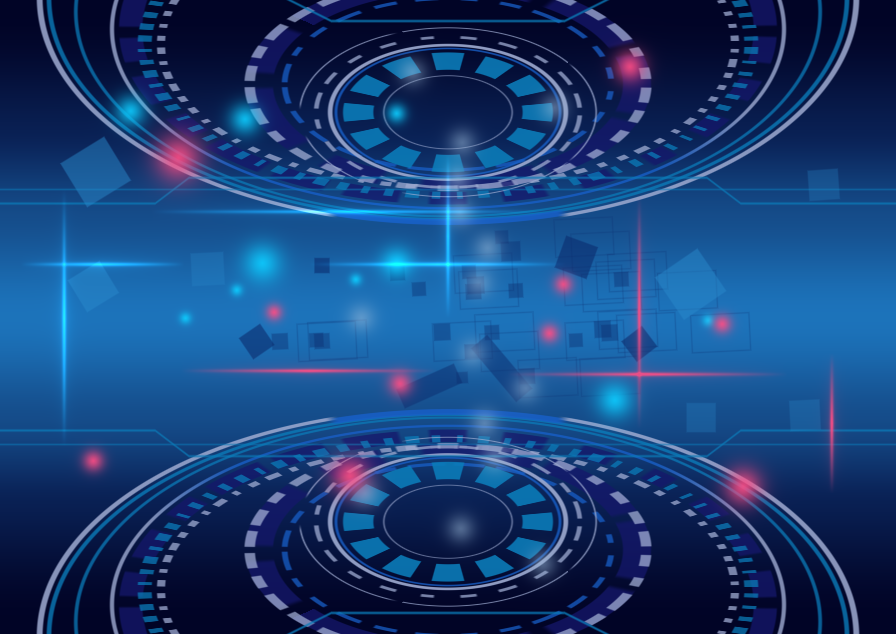
A Shadertoy shader for this background:

```glsl
// Mirrored elliptical dial rings over a glowing blue band with tiles, light streaks and sparks.

float px; // one pixel in canvas units (canvas is 7.68 wide)
vec3 col; // colour built up layer by layer

void ink(vec3 tint, float amount) { col = mix(col, tint, amount); }

float hash(float n) { return fract(sin(n * 127.1) * 4375.85); }

float band(float d, float halfWidth) {
    return smoothstep(1.2 * px, -1.2 * px, abs(d) - halfWidth);
}

// Radius scaled to the horizontal semi-axis, and angle in turns (0.25 faces the middle)
vec2 ellipse(vec2 q, float cy, float rx, float ry) {
    vec2 e = (q - vec2(0, cy)) / vec2(rx, ry);
    return vec2(length(e) * rx, atan(e.y, e.x) / 6.2832 + 0.5);
}

// Ring of random dashes
void dashed(vec3 tint, vec2 e, float r, float halfWidth, float count, float fill) {
    float len = fill * (0.5 + hash(floor(e.y * count) + count));
    float dash = smoothstep(-0.04, 0.04, len * 0.5 - abs(fract(e.y * count) - 0.5));
    ink(tint, 0.75 * dash * band(e.x - r, halfWidth));
}

float box(vec2 d, vec2 halfSize, float angle) {
    float c = cos(angle), s = sin(angle);
    d = abs(mat2(c, -s, s, c) * d) - halfSize;
    return max(d.x, d.y);
}

void tile(vec3 tint, float alpha, vec2 d, vec2 halfSize, float angle) {
    ink(tint, alpha * smoothstep(px, -px, box(d, halfSize, angle)));
}

float halo(vec2 d, float size) {
    float r = length(d) / size;
    return 0.7 * exp(-r * r) + 0.2 * exp(-1.6 * r);
}

// Light beam along x, tapering at both ends
float streak(vec2 d, float halfLength) {
    float taper = max(0.0, 1.0 - abs(d.x) / halfLength);
    return taper * (0.7 * exp(-pow(d.y / 0.016, 2.0)) + 0.3 * exp(-abs(d.y) / 0.04));
}

void drawDial(vec2 q) {
    vec3 silver = vec3(0.62, 0.67, 0.82), teal = vec3(0.04, 0.48, 0.72);
    vec3 azure = vec3(0.09, 0.37, 0.78), navy = vec3(0.08, 0.09, 0.42);

    // Wide outer rings
    vec2 e = ellipse(q, 2.73, 3.5, 1.94);
    float side = smoothstep(0.043, 0.049, abs(e.y - 0.25));
    ink(teal, 0.8 * band(e.x - 3.42, 0.02));
    ink(azure, 0.85 * (1.0 - side) * band(e.x - 3.46, 0.045));
    ink(silver, 0.85 * side * band(e.x - 3.5, 0.025));
    e = ellipse(q, 2.61, 3.19, 1.75);
    ink(teal, 0.75 * band(e.x - 3.19, 0.016));
    e = ellipse(q, 2.46, 2.88, 1.53);
    side = smoothstep(0.1, 0.18, abs(e.y - 0.25));
    dashed(navy, e, 2.72, 0.1, 26.0, 0.6);
    ink(mix(azure, silver, side), 0.8 * band(e.x - 2.88, 0.018));
    e = ellipse(q, 2.33, 2.5, 1.24);
    dashed(teal, e, 2.6, 0.06, 80.0, 0.4);
    dashed(silver, e, 2.46, 0.035, 72.0, 0.45);

    // Broken middle ring
    e = ellipse(q, 1.99, 1.72, 0.9);
    dashed(navy, e, 1.62, 0.12, 9.0, 0.8);
    dashed(azure, e, 1.4, 0.025, 24.0, 0.6);
    dashed(silver, e, 1.7, 0.045, 30.0, 0.6);

    // Inner dial with twelve blocks
    e = ellipse(q, 1.75, 1.02, 0.58);
    dashed(silver, e, 1.27, 0.007, 5.0, 0.8);
    dashed(silver, e, 1.13, 0.02, 20.0, 0.5);
    ink(silver, 0.9 * band(e.x - 1.01, 0.02));
    ink(azure, 0.8 * band(e.x - 0.96, 0.012));
    float tooth = smoothstep(0.32, 0.28, abs(fract(e.y * 12.0 + 0.5) - 0.5));
    ink(teal, 0.9 * tooth * band(e.x - 0.77, 0.13));
    ink(silver, 0.6 * band(e.x - 0.55, 0.007));

    // Straight frame lines with slanted steps
    float x = abs(q.x), rise = 0.22 * clamp((2.51 - x) / 0.29, 0.0, 1.0);
    ink(teal, 0.75 * band(q.y - 0.97 - rise, 0.009));
    ink(teal, 0.6 * band(q.y - 1.09, 0.006));
    ink(teal, 0.8 * band(q.y - 2.53 - 0.5 * max(0.0, x - 1.0), 0.01));
}

void drawTiles(vec2 p) {
    vec3 shade = vec3(0.04, 0.17, 0.43), sky = vec3(0.16, 0.54, 0.8);
    // Scattered small squares and outlined cards
    for (float i = 0.0; i < 20.0; i++) {
        vec2 d = p - vec2(2.4 + 3.0 * hash(i), 1.95 + 1.5 * hash(i + 40.0));
        tile(shade, 0.4, d, vec2(0.045 + 0.04 * hash(i + 9.0)), 0.05);
        d.x -= 1.5 * hash(i + 70.0);
        ink(shade, 0.3 * band(box(d, vec2(0.25, 0.16), 0.05), 0.004));
    }
    // Larger cards: centre, half size, turn
    vec4 light[7] = vec4[7](vec4(0.82, 3.95, 0.22, 0.55), vec4(5.92, 2.99, 0.22, 0.6),
        vec4(0.8, 2.97, 0.16, 0.55), vec4(1.78, 3.12, 0.14, 0.05), vec4(6.01, 1.85, 0.125, 0),
        vec4(6.9, 1.87, 0.13, 0.05), vec4(7.06, 3.84, 0.13, 0.07));
    for (int i = 0; i < 7; i++)
        tile(sky, i < 3 ? 0.48 : 0.28, p - light[i].xy, vec2(light[i].z), light[i].w);
    vec4 dark[4] = vec4[4](vec4(2.2, 2.5, 0.11, 0.6), vec4(4.94, 3.22, 0.145, -0.35),
        vec4(5.48, 2.48, 0.11, 0.65), vec4(2.76, 3.15, 0.065, 0));
    for (int i = 0; i < 4; i++) tile(shade, 0.6, p - dark[i].xy, vec2(dark[i].z), dark[i].w);
    tile(shade, 0.5, p - vec2(4.3, 2.27), vec2(0.3, 0.09), -0.87);
    tile(shade, 0.5, p - vec2(3.68, 2.12), vec2(0.27, 0.09), 0.42);
}

void drawLights(vec2 p) {
    vec3 cyan = vec3(0.05, 0.8, 1), pink = vec3(1, 0.3, 0.52);
    // Pale mist wandering down the middle
    for (float i = 0.0; i < 15.0; i++) {
        vec2 c = vec2(3.85 + 1.9 * (hash(i + 3.0) - 0.5), 0.6 + 0.3 * i);
        ink(vec3(0.62, 0.74, 0.86), 0.55 * halo(p - c, 0.12));
    }
    // Sparks: centre, size
    vec3 blue[10] = vec3[10](vec3(1.12, 4.47, 0.13), vec3(2.1, 4.4, 0.13), vec3(2.25, 3.17, 0.16),
        vec3(5.27, 2, 0.15), vec3(3.4, 4.45, 0.08), vec3(3.4, 3.17, 0.13), vec3(3.05, 3.03, 0.05),
        vec3(2.03, 2.94, 0.05), vec3(1.59, 2.7, 0.05), vec3(6.07, 2.68, 0.05));
    for (int i = 0; i < 10; i++) ink(cyan, halo(p - blue[i].xy, blue[i].z));
    vec3 rose[10] = vec3[10](vec3(5.4, 4.85, 0.13), vec3(1.53, 4.07, 0.2), vec3(4.83, 2.99, 0.08),
        vec3(2.35, 2.75, 0.07), vec3(4.71, 2.57, 0.08), vec3(6.19, 2.65, 0.08),
        vec3(3.43, 2.14, 0.1), vec3(0.8, 1.48, 0.09), vec3(3, 1.35, 0.16), vec3(6.37, 1.26, 0.16));
    for (int i = 0; i < 10; i++) ink(pink, halo(p - rose[i].xy, rose[i].z));
    // Crossing beams
    col += cyan * 0.6 * (streak(p - vec2(0.88, 3.16), 0.7) + streak(p - vec2(3.75, 3.16), 1.1)
        + streak(p - vec2(3, 3.61), 1.7) + streak(p.yx - vec2(3.4, 3.84), 0.7)
        + streak(p.yx - vec2(2.7, 0.55), 1.1));
    ink(pink, min(0.9, streak(p - vec2(2.65, 2.25), 1.1) + streak(p - vec2(5.55, 2.22), 1.2)
        + streak(p.yx - vec2(2.75, 5.48), 1.0) + streak(p.yx - vec2(1.8, 7.13), 0.6)));
}

void mainImage(out vec4 fragColor, in vec2 fragCoord) {
    vec2 p = fragCoord / iResolution.xy * vec2(7.68, 5.42);
    px = 7.68 / iResolution.x;
    vec2 q = vec2(p.x - 3.84, abs(p.y - 2.71)); // folded about the middle line
    // Bright horizon fading to midnight
    col = mix(vec3(0.11, 0.45, 0.73), vec3(0.08, 0.29, 0.53), smoothstep(0.0, 1.0, q.y));
    ink(vec3(0.04, 0.14, 0.35), smoothstep(0.85, 1.6, q.y));
    ink(vec3(0.005, 0.015, 0.15), smoothstep(1.3, 2.6, q.y));
    drawDial(q);
    drawTiles(p);
    drawLights(p);
    fragColor = vec4(clamp(col, 0.0, 1.0), 1);
}
```
